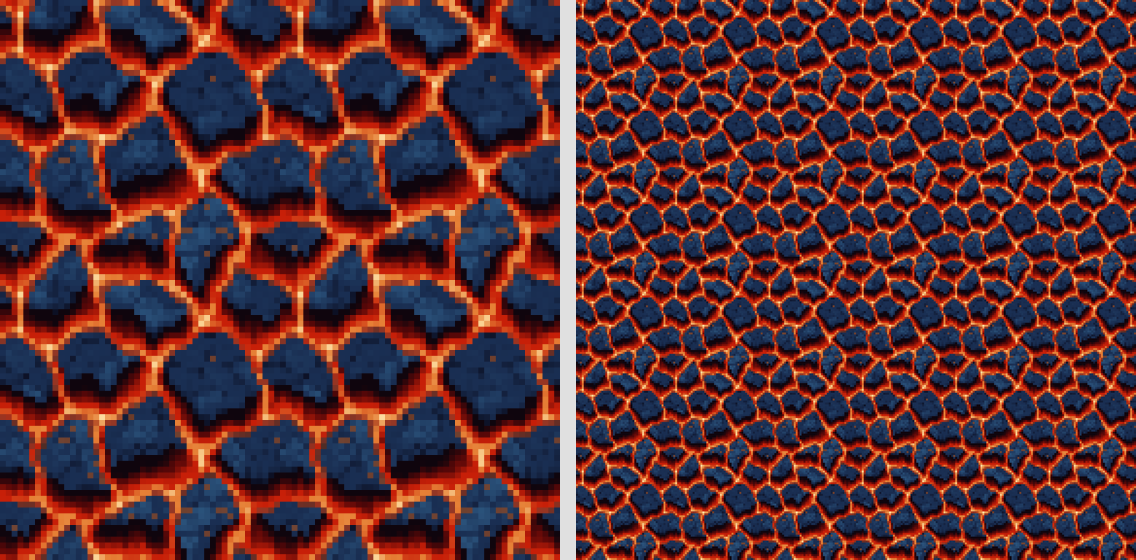
Left: one tile. Right: repeated 3 by 3.
Write a Shadertoy shader that draws this texture.

```glsl
// Chunky pixel lava field: dark blue rocks over glowing cracks, two tiles each way.
// Wrapped cellular noise shapes the rocks; the vertical drop to each cell's lower
// border grades the walls from black to red, and finer cells facet the rock tops.

const float TILES = 2.0;
const float TEXELS = 48.0; // blocks across one tile
const float TAU = 6.28318;

struct Cell {
    float edge;  // rounded distance to the border
    float below; // distance straight down to the border
    vec2 id;
};

vec2 hash2(vec2 p) {
    return fract(sin(vec2(dot(p, vec2(127.1, 311.7)), dot(p, vec2(269.5, 183.3)))) * 43758.5);
}

// Jittered, row-staggered seed of a cell, wrapping after "count" cells
vec2 seedAt(vec2 cell, vec2 count) {
    vec2 id = mod(cell, count);
    float stagger = mod(id.y, 2.0) * 0.5 - 0.25;
    return (cell + 0.5 + vec2(stagger, 0.0) + vec2(0.7, 0.5) * (hash2(id + count) - 0.5)) / count;
}

Cell cellular(vec2 p, vec2 count) {
    vec2 base = floor(p * count), home = base, seed = p;
    float nearest = 9.0;
    for (int y = -1; y <= 1; y++)
    for (int x = -1; x <= 1; x++) {
        vec2 cell = base + vec2(x, y);
        vec2 candidate = seedAt(cell, count);
        float d = distance(candidate, p);
        if (d < nearest) { nearest = d; home = cell; seed = candidate; }
    }
    // Smooth minimum over the bisectors rounds the corners
    float sharpness = 20.0 * count.x, sum = 0.0, below = 9.0;
    for (int y = -2; y <= 2; y++)
    for (int x = -2; x <= 2; x++) {
        if (x == 0 && y == 0) continue;
        vec2 across = seedAt(home + vec2(x, y), count) - seed;
        vec2 normal = normalize(across);
        float d = dot(seed + 0.5 * across - p, normal);
        sum += exp(-d * sharpness);
        below = min(below, d / max(-normal.y, 0.05));
    }
    return Cell(-log(sum) / sharpness, below, mod(home, count));
}

// Black, maroon, red, orange, cream
vec3 lavaRamp(float heat) {
    vec3 c = mix(vec3(0.06, 0.02, 0.05), vec3(0.35, 0.03, 0.03), smoothstep(0.2, 0.44, heat));
    c = mix(c, vec3(0.78, 0.12, 0.03), smoothstep(0.42, 0.62, heat));
    c = mix(c, vec3(0.90, 0.50, 0.21), smoothstep(0.68, 0.86, heat));
    return mix(c, vec3(0.99, 0.86, 0.62), smoothstep(0.88, 1.14, heat));
}

vec3 rockColor(vec2 p, vec2 grain, float lip) {
    Cell facet = cellular(p, vec2(8.0, 10.0));
    float tone = 0.36 + 0.42 * hash2(facet.id + 7.0).x + 0.2 * (grain.x - 0.5);
    tone *= mix(0.55, 1.0, smoothstep(-0.004, 0.012, facet.edge));
    tone *= mix(0.75, 1.0, smoothstep(0.0, 0.04, facet.below));
    tone *= mix(0.45, 1.0, smoothstep(-0.3, 1.3, lip));
    vec3 c = mix(vec3(0.04, 0.05, 0.12), vec3(0.10, 0.18, 0.32), smoothstep(0.05, 0.42, tone));
    c = mix(c, vec3(0.17, 0.33, 0.49), smoothstep(0.48, 0.95, tone));
    // Scattered ember specks
    return mix(c, vec3(0.52, 0.27, 0.15), 0.8 * step(0.98, grain.y));
}

vec3 texelColor(vec2 texel) {
    texel = mod(texel, TEXELS);
    vec2 p = (texel + 0.5) / TEXELS;
    vec2 grain = hash2(texel + 3.0);
    float column = hash2(vec2(texel.x, 91.0)).x - 0.5;

    // Wrapping sines roughen the outlines
    vec2 warped = p + 0.014 * sin(TAU * (p.yx * vec2(3.0, 4.0) + vec2(0.1, 0.6)))
                    + 0.007 * sin(TAU * (p.yx * vec2(8.0, 9.0) + p * vec2(2.0, 3.0)));
    Cell rock = cellular(warped, vec2(3.0, 4.0));
    float edge = rock.edge * TEXELS;
    float below = rock.below * TEXELS;
    float depth = 4.5 + 1.8 * hash2(rock.id + 21.0).x + column + 0.6 * sin(TAU * 7.0 * p.x);

    // Walls heat up toward their foot; cracks are hottest where they meet
    float glow = sin(TAU * (2.0 * p.x + p.y)) * sin(TAU * (3.0 * p.y - p.x) + 1.0);
    float wallHeat = 0.8 * (1.0 - below / (depth + 0.3));
    float crackHeat = 0.86 - 0.45 * edge;
    float heat = max(wallHeat, crackHeat) + 0.1 * glow + 0.1 * column + 0.05 * (grain.x - 0.5);
    vec3 lava = lavaRamp(heat);

    // Muted rim beside and above each rock
    float rim = step(depth, below) * smoothstep(0.15, 0.6, edge);
    lava = mix(lava, vec3(0.44, 0.28, 0.22), 0.6 * rim);

    float top = step(1.0 + 0.4 * (grain.x - 0.5), edge) * step(depth, below);
    return mix(lava, rockColor(warped, grain, below - depth), top);
}

void mainImage(out vec4 fragColor, in vec2 fragCoord) {
    // Blend neighbouring blocks over one screen pixel for smooth block edges
    vec2 blocks = vec2(TILES * TEXELS);
    vec2 grid = fragCoord / iResolution.xy * blocks - 0.5;
    vec2 t = floor(grid);
    vec2 w = clamp((grid - t - 0.5) * iResolution.xy / blocks + 0.5, 0.0, 1.0);
    vec3 lower = mix(texelColor(t), texelColor(t + vec2(1.0, 0.0)), w.x);
    vec3 upper = mix(texelColor(t + vec2(0.0, 1.0)), texelColor(t + 1.0), w.x);
    fragColor = vec4(mix(lower, upper, w.y), 1.0);
}
```
